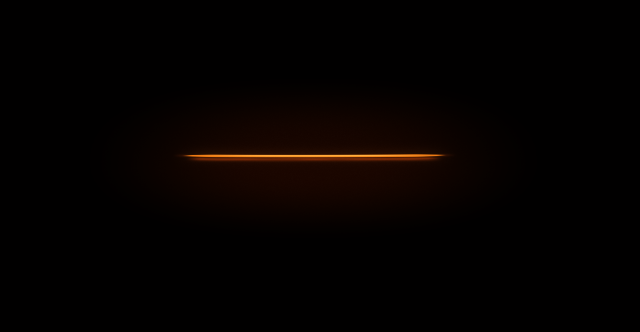
This background is drawn by a WebGL 1 fragment shader. Its source:

```glsl
precision highp float;

uniform vec2 u_resolution;

// Lengths are in canvas heights, measured from the canvas centre
const vec2 BEAM_CENTER = vec2(-0.017, 0.030);
const float BEAM_HALF_LENGTH = 0.392;
const float BEAM_HALF_WIDTH = 0.0034;
const float BEAM_BEND = 0.011;
const float BEAM_TILT = 0.0015;
const float UNDER_OFFSET = -0.0095;
const float UNDER_HALF_WIDTH = 0.0055;
const float HALO_WIDTH = 0.021;
const vec2 GLOW_CENTER = vec2(-0.020, 0.024);
const vec2 GLOW_RADII = vec2(0.70, 0.25);
const float GLOW_POWER = 2.3;
const float GRAIN = 0.006;

const vec3 BACKGROUND = vec3(0.003, 0.0, 0.0);
const vec3 GLOW_COLOR = vec3(0.093, 0.022, 0.0);
const vec3 HALO_COLOR = vec3(0.06, 0.032, 0.008);
const vec3 UNDER_COLOR = vec3(0.30, 0.10, 0.01);
const vec3 BEAM_COLOR = vec3(0.93, 0.47, 0.07);
const vec3 CORE_COLOR = vec3(0.10, 0.25, 0.20);

float hash(vec2 p) {
  return fract(sin(dot(p, vec2(127.1, 311.7))) * 43758.55);
}

float noise(vec2 p) {
  vec2 cell = floor(p);
  vec2 f = fract(p);
  f = f * f * (3.0 - 2.0 * f);
  float low = mix(hash(cell), hash(cell + vec2(1.0, 0.0)), f.x);
  float high = mix(hash(cell + vec2(0.0, 1.0)), hash(cell + vec2(1.0)), f.x);
  return mix(low, high, f.y);
}

float bell(float x, float width) {
  float t = x / width;
  return exp(-t * t);
}

// Wide, slightly squared ellipse that fades into the dark
float ambientGlow(vec2 p) {
  vec2 q = pow(abs((p - GLOW_CENTER) / GLOW_RADII), vec2(GLOW_POWER));
  float radius = pow(q.x + q.y, 1.0 / GLOW_POWER);
  return 1.0 - smoothstep(0.20, 1.05, radius);
}

void main() {
  vec2 p = (gl_FragCoord.xy - 0.5 * u_resolution) / u_resolution.y;
  float pixel = 1.0 / u_resolution.y;

  // Beam space: a very shallow curve with tapered ends
  vec2 b = p - BEAM_CENTER;
  b.y -= BEAM_BEND * b.x * b.x + BEAM_TILT * b.x;
  float along = abs(b.x) / BEAM_HALF_LENGTH;
  float ends = 1.0 - smoothstep(0.93, 1.02, along);
  float taper = mix(0.55, 1.0, 1.0 - smoothstep(0.75, 1.0, along));

  // Soft surroundings
  float shade = mix(1.08, 0.92, smoothstep(-0.06, 0.06, b.y));
  vec3 color = BACKGROUND + GLOW_COLOR * ambientGlow(p) * shade;
  float haloEnds = 1.0 - smoothstep(0.82, 1.12, along);
  color += HALO_COLOR * bell(b.y, HALO_WIDTH) * haloEnds;

  // Dim band below the beam, with fine horizontal streaks
  float streak = 0.8 + 0.4 * noise(b * vec2(14.0, 320.0));
  float underEnds = 1.0 - smoothstep(0.86, 1.0, along);
  color += UNDER_COLOR * bell(b.y - UNDER_OFFSET, UNDER_HALF_WIDTH) * underEnds * streak;

  // Bright beam and its pale core
  float halfWidth = BEAM_HALF_WIDTH * taper;
  float beam = 1.0 - smoothstep(halfWidth - 0.5 * pixel, halfWidth + 0.7 * pixel, abs(b.y));
  float core = bell(b.y - 0.0005, 0.0022) * (1.0 - smoothstep(0.3, 1.0, along));
  color = mix(color, BEAM_COLOR, beam * ends);
  color += CORE_COLOR * core * ends;

  // Faint tails past both ends
  float tail = bell(b.y, 0.004) * (1.0 - smoothstep(0.98, 1.10, along)) * (1.0 - ends);
  color += UNDER_COLOR * 0.4 * tail;

  // Fine grain keeps the dark gradient from banding
  color += GRAIN * (hash(floor(p * 400.0)) - 0.5) * ambientGlow(p);
  gl_FragColor = vec4(clamp(color, 0.0, 1.0), 1.0);
}
```
